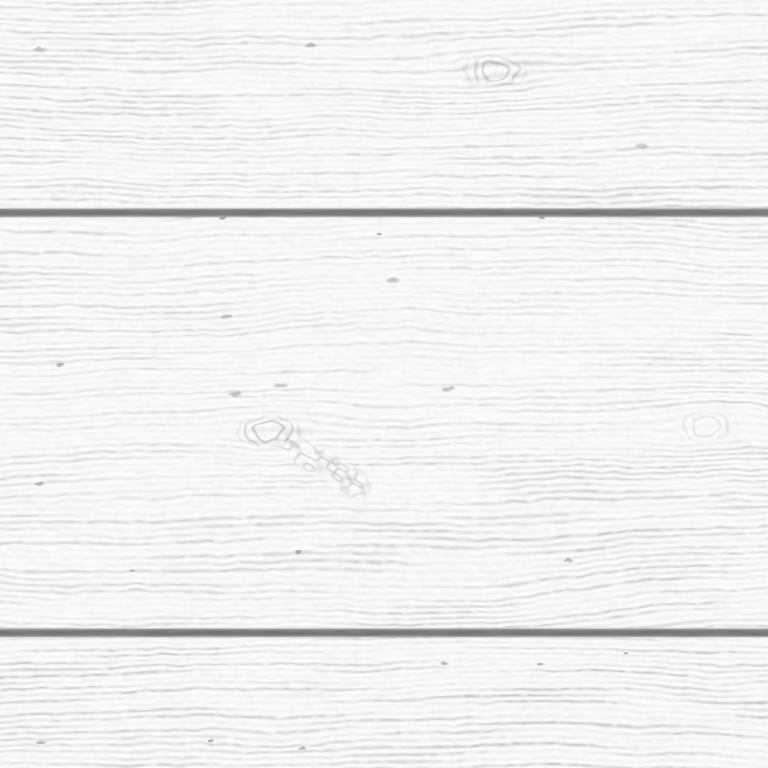
Give the GLSL for this texture, as a WebGL 1 fragment shader.

```glsl
precision highp float;
// Whitewashed horizontal wood planks with fine broken grain, pale knots and dark seams.

uniform vec2 u_resolution;

// Layout, in canvas units
const float PLANK_PITCH = 0.547;
const float SEAM_Y = 0.176;
const float SEAM_HALF = 0.0053;

// Grain and specks
const float GRAIN_LINES = 122.0;
const float GRAIN_DEPTH = 0.19;
const float FIBRE_DEPTH = 0.035;
const float SPECK_GRID = 9.0;
const float SPECK_CHANCE = 0.42;

// Knots: centre positions and the end of the cracked scar
const vec2 MAIN_KNOT = vec2(0.350, 0.438);
const vec2 UPPER_KNOT = vec2(0.645, 0.907);
const vec2 FAINT_KNOT = vec2(0.920, 0.445);
const vec2 SCAR_END = vec2(0.465, 0.368);

// Greys
const float PAINT = 0.988;
const float SEAM_CORE = 0.47;
const float SEAM_EDGE = 0.57;
const float SPECK_GREY = 0.62;

float hash(vec2 p) {
  vec3 q = fract(vec3(p.xyx) * 0.1031);
  q += dot(q, q.yzx + 33.33);
  return fract((q.x + q.y) * q.z);
}

float noise(vec2 p) {
  vec2 i = floor(p), f = fract(p);
  f = f * f * (3.0 - 2.0 * f);
  return mix(mix(hash(i), hash(i + vec2(1.0, 0.0)), f.x),
             mix(hash(i + vec2(0.0, 1.0)), hash(i + 1.0), f.x), f.y);
}

// Vertical shift that spreads the grain lines around a knot
float knotBend(vec2 uv, vec2 centre) {
  vec2 d = uv - centre;
  vec2 q = d / vec2(0.085, 0.036);
  return -0.55 * d.y * exp(-dot(q, q));
}

// Thin wobbly rings, fading outwards into a horizontal eye shape
float knotRings(vec2 uv, vec2 centre) {
  vec2 d = (uv - centre) / vec2(0.019, 0.014);
  float r = length(d) + 0.5 * (noise(uv * 90.0) - 0.5);
  float rings = pow(0.5 + 0.5 * cos(6.2832 * (r - 0.9) * 1.6), 3.0);
  float eye = length(d * vec2(0.42, 0.65));
  return rings * smoothstep(0.3, 0.7, r) * (1.0 - smoothstep(0.5, 1.15, eye));
}

float scarMask(vec2 uv) {
  vec2 axis = SCAR_END - MAIN_KNOT;
  float t = clamp(dot(uv - MAIN_KNOT, axis) / dot(axis, axis), 0.25, 1.0);
  return 1.0 - smoothstep(0.006, 0.026, length(uv - MAIN_KNOT - axis * t));
}

// Broken lines, each row with its own strength along the plank
float grain(vec2 uv, float plank) {
  float y = uv.y + knotBend(uv, MAIN_KNOT) + knotBend(uv, UPPER_KNOT)
          + knotBend(uv, FAINT_KNOT);
  vec2 p = uv + vec2(plank * 7.3, plank * 3.1);
  float g = y * GRAIN_LINES + 4.0 * noise(p * vec2(2.5, 5.0))
          + 1.1 * noise(p * vec2(9.0, 14.0)) + 0.35 * noise(p * vec2(45.0, 60.0));
  float row = floor(g);
  float line = pow(0.5 - 0.5 * cos(6.2832 * g), 1.4);
  float streak = noise(vec2(p.x * 6.0 + 40.0 * hash(vec2(row, 3.0)), row));
  float grit = noise(vec2(p.x * 110.0, g * 2.3));
  float patchy = noise(p * vec2(3.0, 6.0) + 17.0);
  return line * mix(0.2, 1.0, smoothstep(0.2, 0.85, streak))
       * mix(0.3, 1.0, grit) * mix(0.55, 1.15, patchy);
}

// Small flat oval specks scattered by a jittered grid
float specks(vec2 uv) {
  vec2 cell = floor(uv * SPECK_GRID);
  float size = hash(cell + 8.7);
  vec2 jitter = 0.2 + 0.6 * vec2(hash(cell + 21.0), hash(cell + 57.0));
  vec2 d = uv - (cell + jitter) / SPECK_GRID;
  d += 0.003 * (noise(uv * 180.0) - 0.5);
  float r = length(d / mix(vec2(0.003, 0.002), vec2(0.011, 0.0038), size));
  float present = step(hash(cell + 91.0), SPECK_CHANCE);
  return present * (1.0 - smoothstep(0.45, 1.15, r)) * mix(0.9, 0.45, size);
}

void main() {
  vec2 uv = gl_FragCoord.xy / u_resolution;
  float pixel = 1.0 / u_resolution.y;
  float position = (uv.y - SEAM_Y) / PLANK_PITCH;
  float plank = floor(position) + 2.0;
  float seamDist = abs(fract(position + 0.5) - 0.5) * PLANK_PITCH;

  // Painted grain and fine fibres, calmer inside the scar
  float scar = scarMask(uv);
  float fibre = noise(uv * vec2(70.0, 330.0)) * noise(uv * vec2(160.0, 200.0));
  float tone = PAINT - GRAIN_DEPTH * grain(uv, plank) * (1.0 - 0.7 * scar);
  tone -= FIBRE_DEPTH * fibre;

  // Knots, scar cracks and specks
  tone -= 0.16 * knotRings(uv, MAIN_KNOT) + 0.13 * knotRings(uv, UPPER_KNOT)
        + 0.07 * knotRings(uv, FAINT_KNOT);
  float crack = 1.0 - abs(2.0 * noise(mat2(0.85, 0.53, -0.53, 0.85) * uv * vec2(75.0, 130.0)) - 1.0);
  tone -= 0.16 * scar * pow(crack, 5.0);
  tone = mix(tone, SPECK_GREY, specks(uv));

  // Seam with a darker core and softly shaded plank edges
  tone -= 0.07 * (1.0 - smoothstep(SEAM_HALF, SEAM_HALF + 0.004, seamDist));
  float seam = mix(SEAM_CORE, SEAM_EDGE, smoothstep(0.0018, 0.0042, seamDist));
  seam += 0.05 * (noise(uv * vec2(45.0, 400.0)) - 0.5);
  tone = mix(seam, tone, smoothstep(-pixel, pixel, seamDist - SEAM_HALF));

  gl_FragColor = vec4(vec3(clamp(tone, 0.0, 1.0)), 1.0);
}
```
